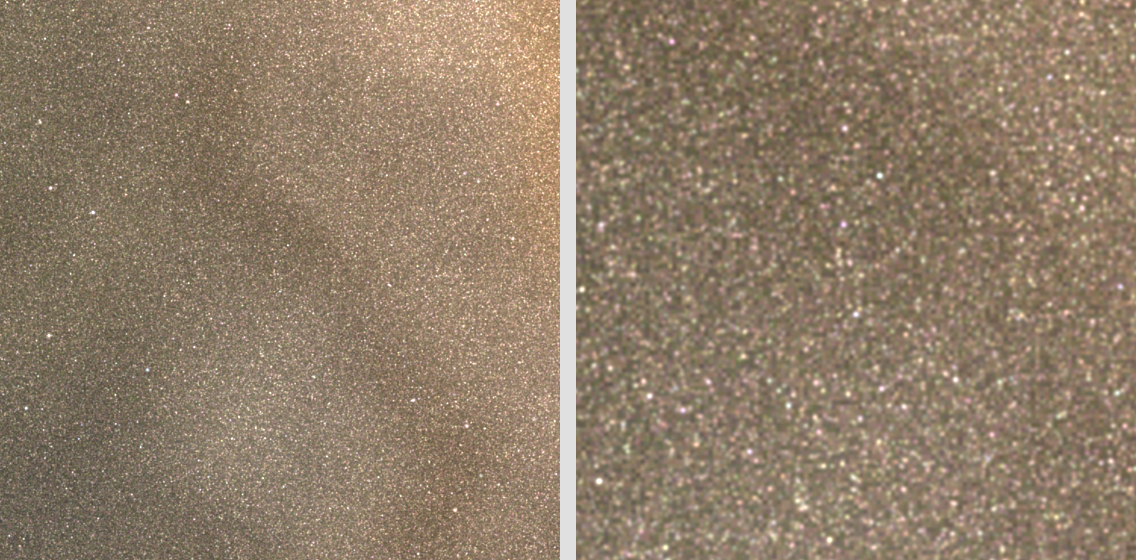
Left: the whole. Right: its middle third, enlarged.
A three.js fragment shader for this texture:

```glsl
// A dense, grainy star field in front of a warm, softly clouded sky.
// Broad gradients and a dust lane are warped by fractal noise; coloured grain
// and layers of jittered Gaussian stars, from dense to rare, are added on top.
varying vec2 vUv;

vec3 hash3(vec2 cell, float seed) {
  vec3 q = fract(vec3(cell.xy, seed + cell.x * 0.37) * vec3(0.1031, 0.1030, 0.0973));
  q += dot(q, q.yxz + 33.33);
  return fract((q.xxy + q.yxx) * q.zyx);
}

// Smooth value noise with three independent channels
vec3 noise3(vec2 p, float seed) {
  vec2 cell = floor(p);
  vec2 f = fract(p);
  f = f * f * (3.0 - 2.0 * f);
  vec3 low = mix(hash3(cell, seed), hash3(cell + vec2(1.0, 0.0), seed), f.x);
  vec3 high = mix(hash3(cell + vec2(0.0, 1.0), seed), hash3(cell + 1.0, seed), f.x);
  return mix(low, high, f.y);
}

vec3 fbm3(vec2 p, float seed) {
  vec3 sum = vec3(0.0);
  float weight = 0.5;
  for (int i = 0; i < 5; i++) {
    sum += weight * (noise3(p, seed) - 0.5);
    p = mat2(1.6, 1.2, -1.2, 1.6) * p + 7.3;
    weight *= 0.5;
  }
  return sum;
}

float blob(vec2 p, vec2 center, vec2 radius) {
  vec2 d = (p - center) / radius;
  return exp(-dot(d, d));
}

float segmentDistance(vec2 p, vec2 a, vec2 b) {
  vec2 ab = b - a;
  return length(p - a - ab * clamp(dot(p - a, ab) / dot(ab, ab), 0.0, 1.0));
}

// One star per cell; a higher rarity leaves fewer bright ones
vec3 stars(vec2 p, float cells, float radius, float rarity, float blueness, float seed) {
  float c = cos(seed), s = sin(seed);
  vec2 q = mat2(c, s, -s, c) * p * cells + 500.0;
  vec2 home = floor(q);
  vec3 sum = vec3(0.0);
  for (int y = -1; y <= 1; y++) {
    for (int x = -1; x <= 1; x++) {
      vec2 cell = home + vec2(float(x), float(y));
      vec3 h = hash3(cell, seed);
      vec2 d = (q - cell - h.xy) / (cells * radius);
      vec3 tint = mix(vec3(1.02, 0.88, 0.76), vec3(0.92, 0.92, 1.12), blueness);
      tint += 0.4 * (hash3(cell, seed + 41.0) - 0.5);
      sum += tint * pow(h.z, rarity) * exp(-dot(d, d));
    }
  }
  return sum;
}

vec3 skyColor(vec2 p) {
  vec3 cloud = fbm3(p * 5.0, 3.0);
  vec2 w = p + 0.15 * cloud.xy;

  // Olive shade on the left, warm tan on the right
  float across = smoothstep(-0.1, 0.95, w.x + 0.2 * (w.y - 0.5));
  vec3 sky = mix(vec3(0.420, 0.380, 0.302), vec3(0.535, 0.455, 0.372), across);

  // Bright clouds and the shaded lower left corner
  sky += vec3(0.145, 0.11, 0.085) * blob(w, vec2(0.82, 0.95), vec2(0.32, 0.28));
  sky += vec3(0.055, 0.01, -0.04) * blob(w, vec2(1.03, 0.82), vec2(0.13, 0.35));
  sky += vec3(0.055, 0.058, 0.065) * blob(w, vec2(0.50, 0.24), vec2(0.20, 0.25));
  sky += vec3(0.06, 0.05, 0.05) * blob(w, vec2(1.0, 0.30), vec2(0.12, 0.20));
  sky -= vec3(0.035, 0.025, 0.0) * blob(w, vec2(0.05, 0.10), vec2(0.35, 0.25));

  // Winding, patchy dust lane
  float lane = segmentDistance(w, vec2(0.40, 0.88), vec2(0.36, 0.68));
  lane = min(lane, segmentDistance(w, vec2(0.36, 0.68), vec2(0.52, 0.56)));
  lane = min(lane, segmentDistance(w, vec2(0.52, 0.56), vec2(0.70, 0.38)));
  lane = min(lane, segmentDistance(w, vec2(0.70, 0.38), vec2(0.80, 0.22)));
  lane = min(lane, segmentDistance(w, vec2(0.80, 0.22), vec2(0.70, 0.02)));
  float dust = exp(-lane * lane / 0.006) * (0.85 + 1.8 * cloud.y);
  dust += 0.6 * blob(w, vec2(0.65, 0.67), vec2(0.06, 0.04));
  sky -= vec3(0.055, 0.055, 0.055) * dust;

  return sky * (1.0 + 0.22 * cloud.z);
}

void main() {
  vec3 color = skyColor(vUv);
  float density = dot(color, vec3(0.75));

  // Fine grain, mostly grey with a little colour
  vec3 grain = noise3(vUv * 370.0, 11.0) - 0.5;
  color += 0.07 * grain + 0.12 * grain.x;

  // Star layers, from crowded and faint to rare and bright
  color += 0.24 * density * stars(vUv, 300.0, 0.0017, 3.0, 0.25, 1.3);
  color += 0.45 * density * stars(vUv, 140.0, 0.0017, 4.5, 0.30, 2.1);
  color += 0.70 * stars(vUv, 60.0, 0.0018, 8.0, 0.75, 4.7);
  color += 1.20 * stars(vUv, 13.0, 0.0028, 9.0, 0.90, 5.9);

  gl_FragColor = vec4(clamp(color, 0.0, 1.0), 1.0);
}
```
